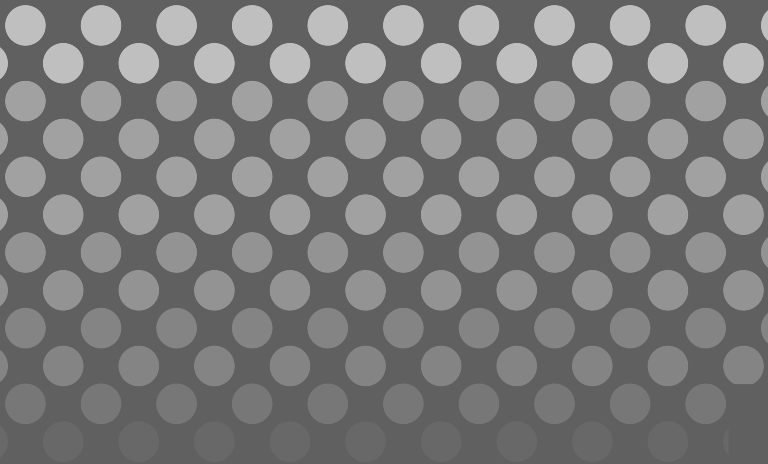
Write a WebGL 1 fragment shader that draws this pattern.

```glsl
precision highp float;

uniform vec2 u_resolution;

// Lengths are fractions of the canvas height; y is measured from the top.
const vec2 PITCH = vec2(0.1629, 0.08155);
const vec2 FIRST_DOT = vec2(0.0548, 0.0548);
const float DOT_RADIUS = 0.0437;
const float LAST_ROW = 11.0;

const float GROUND = 0.378;
const float BRIGHTEST = 0.75;
const vec2 BLANK_CORNER = vec2(1.570, 0.828);
const float RIM_HEIGHT = 0.0032;
const vec3 RIM_COLOR = vec3(0.40, 0.36, 0.38);

// Dots darken downward in uneven bands of rows.
float rowShade(float row) {
  return BRIGHTEST
    - 0.120 * step(1.5, row)
    - 0.052 * step(5.5, row)
    - 0.060 * step(7.5, row)
    - 0.053 * step(9.5, row)
    - 0.058 * step(10.5, row);
}

// Signed distance to the nearest dot of a row; odd rows shift by half a pitch.
float dotDistance(vec2 p, float row) {
  float shift = 0.5 * mod(row, 2.0);
  float column = floor((p.x - FIRST_DOT.x) / PITCH.x - shift + 0.5);
  vec2 center = FIRST_DOT + PITCH * vec2(column + shift, row);
  return length(p - center) - DOT_RADIUS;
}

void main() {
  float pixel = 1.0 / u_resolution.y;
  vec2 p = gl_FragCoord.xy * pixel;
  float height = p.y;
  p.y = 1.0 - p.y;

  // Staggered dots
  float nearestRow = floor((p.y - FIRST_DOT.y) / PITCH.y + 0.5);
  float gray = GROUND;
  for (int i = -1; i <= 1; i++) {
    float row = nearestRow + float(i);
    if (row < 0.0 || row > LAST_ROW) continue;
    float coverage = 1.0 - smoothstep(-0.5 * pixel, 0.5 * pixel, dotDistance(p, row));
    gray = mix(gray, rowShade(row), coverage);
  }

  // Plain patch in the lower right corner
  vec2 inside = smoothstep(-0.5 * pixel, 0.5 * pixel, p - BLANK_CORNER);
  gray = mix(gray, GROUND, inside.x * inside.y);

  // Faint tinted rim along the bottom
  float rim = 1.0 - smoothstep(-0.5 * pixel, 0.5 * pixel, height - RIM_HEIGHT);
  gl_FragColor = vec4(mix(vec3(gray), RIM_COLOR, rim), 1.0);
}
```
